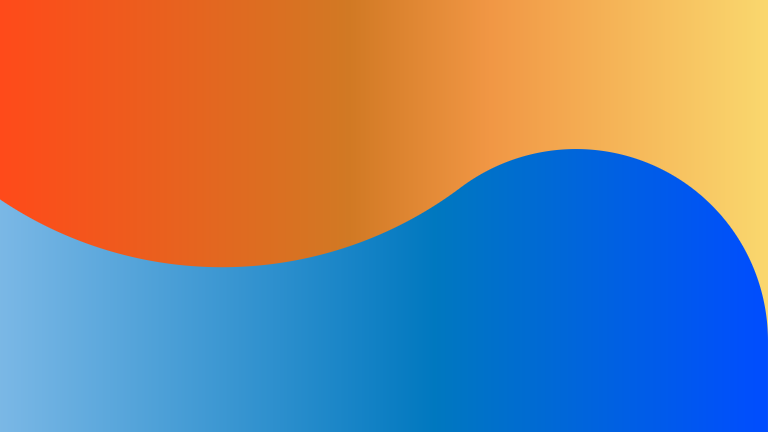
A Shadertoy shader for this background:

```glsl
// Two flat fields split by one smooth wave: warm above, blue below.
// The wave is a wide valley arc joined tangentially to a round hill;
// each field is filled with its own horizontal colour gradient.

// Wave geometry, in units of the canvas height
const vec2  VALLEY_CENTER = vec2(0.5139, 1.3009);
const vec2  HILL_CENTER   = vec2(1.3333, 0.2106);
const float HILL_RADIUS   = 0.4444;

// Warm gradient: colours and inner stops, as fractions of the width
const vec3  RED    = vec3(1.00, 0.29, 0.10);
const vec3  OCHRE  = vec3(0.82, 0.475, 0.14);
const vec3  ORANGE = vec3(0.945, 0.592, 0.27);
const vec3  YELLOW = vec3(0.98, 0.845, 0.43);
const float OCHRE_STOP  = 0.455;
const float ORANGE_STOP = 0.64;

// Blue gradient
const vec3  SKY    = vec3(0.48, 0.72, 0.90);
const vec3  AZURE  = vec3(0.00, 0.47, 0.75);
const vec3  COBALT = vec3(0.00, 0.30, 1.00);
const float AZURE_STOP = 0.566;

// Position of x between two stops, held to 0..1
float ramp(float from, float to, float x) {
    return clamp((x - from) / (to - from), 0.0, 1.0);
}

vec3 warmGradient(float x) {
    vec3 color = mix(RED, OCHRE, ramp(0.0, OCHRE_STOP, x));
    color = mix(color, ORANGE, ramp(OCHRE_STOP, ORANGE_STOP, x));
    return mix(color, YELLOW, ramp(ORANGE_STOP, 1.0, x));
}

vec3 blueGradient(float x) {
    vec3 color = mix(SKY, AZURE, ramp(0.0, AZURE_STOP, x));
    return mix(color, COBALT, ramp(AZURE_STOP, 1.0, x));
}

// Signed distance to the wave, negative below it
float waveDistance(vec2 p) {
    // The valley radius makes both circles touch at a single point
    vec2 span = VALLEY_CENTER - HILL_CENTER;
    float valleyRadius = length(span) - HILL_RADIUS;
    float joinX = HILL_CENTER.x + HILL_RADIUS * normalize(span).x;

    float valley = valleyRadius - length(p - VALLEY_CENTER);

    // The hill continues straight down below its centre
    vec2 q = p - HILL_CENTER;
    float hill = length(vec2(q.x, max(q.y, 0.0))) - HILL_RADIUS;

    return p.x < joinX ? valley : hill;
}

void mainImage(out vec4 fragColor, in vec2 fragCoord) {
    vec2 p = fragCoord / iResolution.y;
    float x = fragCoord.x / iResolution.x;

    // Blend the fields over one pixel along the wave
    float below = clamp(0.5 - waveDistance(p) * iResolution.y, 0.0, 1.0);
    fragColor = vec4(mix(warmGradient(x), blueGradient(x), below), 1.0);
}
```
